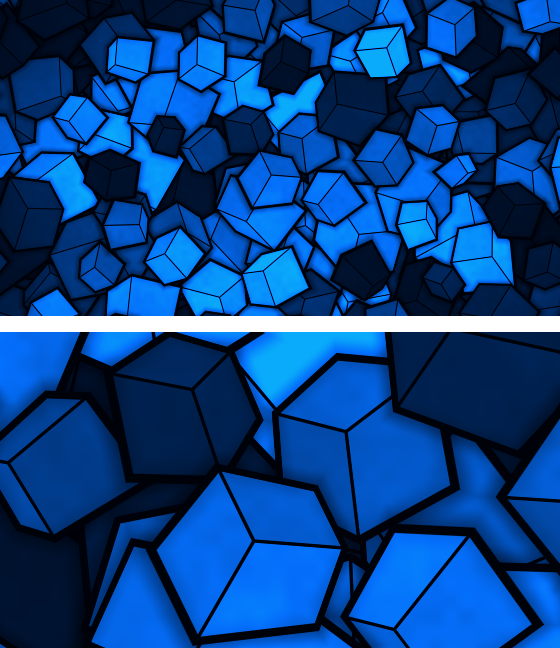
Top: the whole. Bottom: its middle third, enlarged.
A Shadertoy shader for this background:

```glsl
vec3 hash3(float n) {
    vec3 p = fract(vec3(n) * vec3(0.1031, 0.1130, 0.0973));
    p += dot(p, p.yzx + 33.33);
    return fract((p.xxy + p.yzz) * p.zyx);
}

float valueNoise(vec2 p) {
    vec2 cell = floor(p), f = fract(p);
    f = f * f * (3.0 - 2.0 * f);
    float n = cell.x + cell.y * 57.0 + 900.0;
    return mix(mix(hash3(n).x, hash3(n + 1.0).x, f.x),
               mix(hash3(n + 57.0).x, hash3(n + 58.0).x, f.x), f.y);
}

float cross2(vec2 a, vec2 b) { return a.x * b.y - a.y * b.x; }

float segmentDistance(vec2 p, vec2 b) {
    return length(p - b * clamp(dot(p, b) / dot(b, b), 0.0, 1.0));
}

// Blue ramp driven by its green component
vec3 blueRamp(float g) {
    return vec3(0.09 * g * g, g, min(2.22 * g + 0.025, 0.985));
}

float radialDistance(vec2 uv) { return length((uv - 0.5) * vec2(2.0, 1.5)); }

void mainImage(out vec4 fragColor, in vec2 fragCoord) {
    const float COUNT = 140.0;
    const float INK = 0.006;
    vec2 aspect = vec2(iResolution.x / iResolution.y, 1.0);
    vec2 p = fragCoord / iResolution.y;
    float px = 0.6 / iResolution.y;

    float vignette = 1.0 - 0.4 * smoothstep(0.6, 1.3, radialDistance(p / aspect));
    float mottle = 0.9 + 0.14 * valueNoise(p * 14.0) + 0.08 * valueNoise(p * 60.0);
    float level = 0.15 * vignette;

    // Boxes painted back to front, large to small
    for (float i = 0.0; i < COUNT; i++) {
        vec3 rnd = hash3(i + 17.0);
        vec2 spot = fract(0.37 + i * vec2(0.75488, 0.56984)) + 0.06 * (rnd.xy - 0.5);
        vec2 center = (spot * 1.16 - 0.08) * aspect;
        float size = mix(0.215, 0.09, i / COUNT) * mix(0.85, 1.4, rnd.z * rnd.z * rnd.z);
        vec2 q = p - center;
        if (length(q) > 1.75 * size + 0.03) continue;

        // Perspective
        vec3 rnd2 = hash3(i + 311.0);
        float depth = 1.0 + 0.6 * dot(q, rnd2.xy - 0.5) / size;
        q /= depth;

        // Three box edges seen from a random direction
        vec3 view = normalize(mix(vec3(0.22), vec3(1.0), hash3(i + 507.0)));
        vec3 right = normalize(cross(view, vec3(0.0, 1.0, 0.0)));
        vec3 up = cross(right, view);
        float angle = 6.2832 * rnd2.z;
        mat2 spin = mat2(cos(angle), sin(angle), -sin(angle), cos(angle));
        vec3 scale = size * mix(vec3(0.85), vec3(1.15), hash3(i + 733.0));
        vec2 edges[3];
        for (int k = 0; k < 3; k++)
            edges[k] = spin * vec2(right[k], up[k]) * scale[k];
        vec2 corner = q + 0.5 * (edges[0] + edges[1] + edges[2]);

        // Silhouette, inner creases and face shade
        float outline = -1.0, crease = 1.0, shade = 1.0;
        for (int k = 0; k < 3; k++) {
            vec2 a = edges[k], b = edges[(k + 1) % 3], c = edges[(k + 2) % 3];
            vec2 normal = vec2(-a.y, a.x) / length(a);
            float halfWidth = 0.5 * (abs(dot(normal, b)) + abs(dot(normal, c)));
            outline = max(outline, abs(dot(normal, q)) - halfWidth);
            crease = min(crease, segmentDistance(corner, a));
            float area = cross2(a, b);
            if (cross2(corner, b) * area > 0.0 && cross2(a, corner) * area > 0.0)
                shade = 1.08 - 0.1 * float(k);
        }
        outline *= depth;
        crease *= depth;

        // Brighter boxes gather toward the middle
        float gloom = mix(0.5, 1.9, radialDistance(center / aspect));
        float tone = 0.06 + 0.68 * pow(fract(i * 0.61803 + 0.3 * hash3(i + 951.0).y), gloom);
        float rim = mix(0.84, 1.0, smoothstep(0.0, 0.022, -outline));
        float face = min(tone * shade * rim * mottle * vignette, 0.67);
        face = mix(INK, face, smoothstep(0.0018 - px, 0.0018 + px, crease));
        face = mix(face, INK, smoothstep(-0.0042 - px, -0.0042 + px, outline));

        // Soft shadow below, then the box itself
        level *= mix(0.58, 1.0, smoothstep(0.0, 0.024, outline));
        level = mix(face, level, smoothstep(0.0038 - px, 0.0038 + px, outline));
    }
    fragColor = vec4(blueRamp(level), 1.0);
}
```
